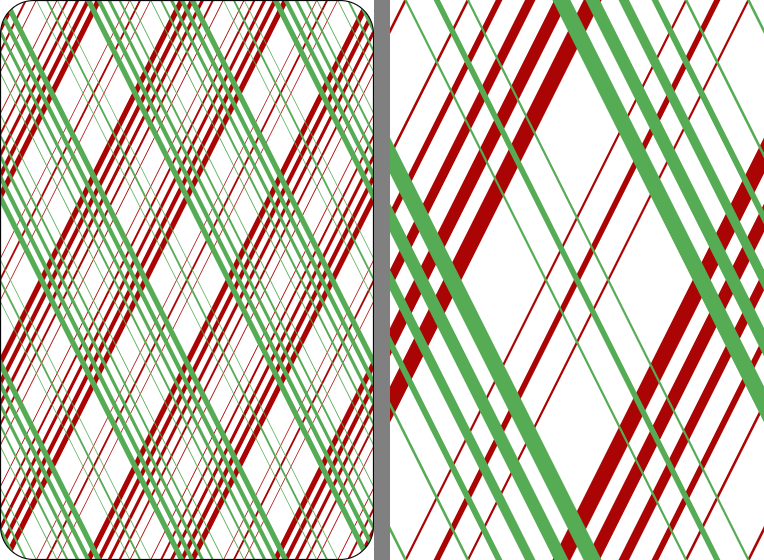
Left, the full canvas; right, a detail of the centre.
Reproduce this pattern procedurally as a Shadertoy shader.

```glsl
// Diagonal red and green pinstripe plaid on a white card with rounded, outlined corners.

#define REPEATS 2.0        // stripe repeats across the width
#define SLOTS 18.0         // evenly spaced line slots in one repeat
#define LEAN 0.5           // sideways shift of a line per unit of height
#define THICK 0.288        // half width of the broadest line, in slots
#define MEDIUM 0.1         // half width of the lone centre line, in slots
#define TAPER 0.0605       // half width lost from one line to the next
#define CORNER 0.09        // card corner radius
#define OUTLINE 0.003      // card outline width
#define PAPER vec3(1.0)
#define RED vec3(0.665, 0.015, 0.015)
#define GREEN vec3(0.333, 0.675, 0.333)
#define INK vec3(0.02)

// Share of a pixel covered by a line of the given half width.
float lineCoverage(float dist, float halfWidth, float pixel) {
    float nearSide = clamp((dist + halfWidth) / pixel + 0.5, 0.0, 1.0);
    float farSide = clamp((dist - halfWidth) / pixel + 0.5, 0.0, 1.0);
    return nearSide - farSide;
}

// Mirrored stripe set: a fine centre trio, a bare gap, then five tapering lines.
float stripes(float across, float centre, float pixel) {
    float mirrored = abs(fract(across * REPEATS - centre + 0.5) - 0.5);
    float position = mirrored * SLOTS;
    float slot = floor(position + 0.5);
    float halfWidth = 0.0;
    if (slot < 1.5) halfWidth = MEDIUM - TAPER * slot;
    else if (slot > 3.5) halfWidth = THICK - TAPER * (slot - 4.0);
    if (slot > 8.5) halfWidth = 0.0;
    return lineCoverage(abs(position - slot), halfWidth, pixel);
}

float roundedBox(vec2 p, vec2 halfSize, float radius) {
    vec2 q = abs(p) - halfSize + radius;
    return length(max(q, 0.0)) + min(max(q.x, q.y), 0.0) - radius;
}

void mainImage(out vec4 fragColor, in vec2 fragCoord) {
    // Card space: one unit wide, one and a half high, measured from the top left.
    vec2 size = vec2(1.0, 1.5);
    vec2 p = fragCoord / iResolution.xy * size;
    p.y = size.y - p.y;
    float pixel = 1.0 / iResolution.x;
    float slotPixel = pixel * REPEATS * SLOTS * length(vec2(1.0, LEAN));

    // Red rises to the right; green falls to the right and lies on top.
    float red = stripes(p.x + LEAN * p.y, 0.75, slotPixel);
    float green = stripes(p.x - LEAN * p.y, 0.25, slotPixel);
    vec3 color = mix(PAPER, RED, red);
    color = mix(color, GREEN, green);

    // Outline just inside the card edge, plain paper beyond the corners.
    float edge = roundedBox(p - 0.5 * size, 0.5 * size, CORNER);
    float rim = lineCoverage(abs(edge + 0.5 * OUTLINE), 0.5 * OUTLINE, pixel);
    float outside = clamp((edge + 0.5 * OUTLINE) / pixel + 0.5, 0.0, 1.0);
    color = mix(color, PAPER, outside);
    color = mix(color, INK, rim);

    fragColor = vec4(color, 1.0);
}
```
